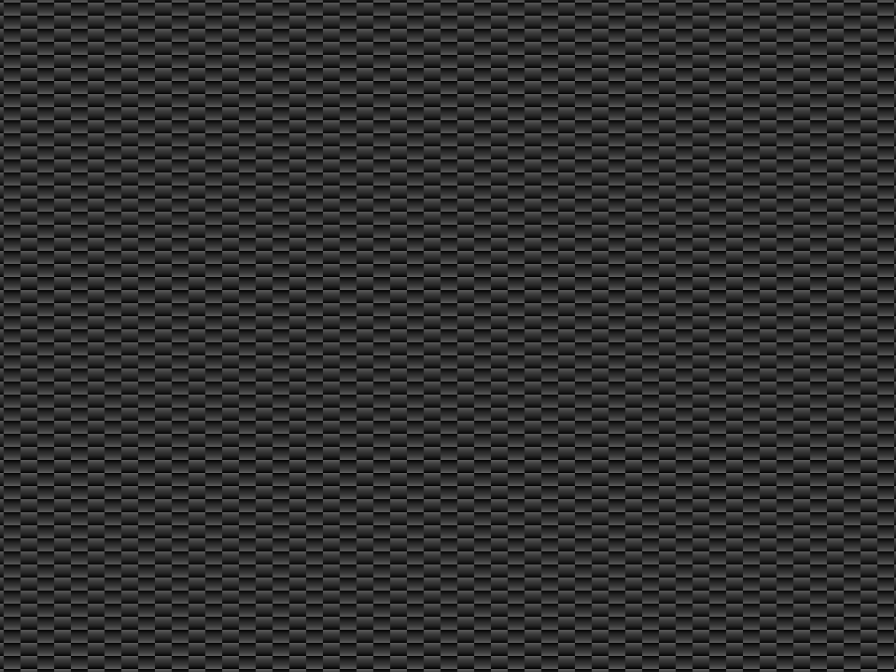
This texture is drawn by a WebGL 1 fragment shader. Its source:

```glsl
precision highp float;
// Carbon-fibre weave: narrow columns of flat strands, one strand per cell.
// Each strand is shaded from black to grey; the shading runs downwards in
// even columns and upwards in odd ones, so black meets grey on every seam.

uniform vec2 u_resolution;

// Layout, in strands counted from the top left
const vec2 STRANDS = vec2(53.3333, 51.4286);  // strands across and down
const vec2 OFFSET = vec2(0.2222, 0.2);        // first strand edge, in strands

// Shading: grey = middle + linear * s + cubic * s^3, with s from -1 to 1
const float GREY_MIDDLE = 0.187;
const float GREY_LINEAR = 0.13;
const float GREY_CUBIC = 0.07;

// Grey along one strand, t = 0 at its top and 1 at its bottom
float strandGrey(float t, float direction) {
  float s = (2.0 * t - 1.0) * direction;
  return GREY_MIDDLE + s * (GREY_LINEAR + GREY_CUBIC * s * s);
}

// Grey of a whole column at height y, smoothed where two strands meet
float columnGrey(float column, float y, float pixel) {
  float direction = 1.0 - 2.0 * mod(column, 2.0);
  float fromSeam = y - floor(y + 0.5);
  float below = clamp(fromSeam / pixel + 0.5, 0.0, 1.0);
  float upper = strandGrey(1.0 + min(fromSeam, 0.0), direction);
  float lower = strandGrey(max(fromSeam, 0.0), direction);
  return mix(upper, lower, below);
}

void main() {
  vec2 uv = gl_FragCoord.xy / u_resolution;
  vec2 place = vec2(uv.x, 1.0 - uv.y) * STRANDS - OFFSET;
  vec2 pixel = STRANDS / u_resolution;        // one pixel, in strands

  // Blend the two columns beside the nearest vertical edge
  float edge = floor(place.x + 0.5);
  float rightSide = clamp((place.x - edge) / pixel.x + 0.5, 0.0, 1.0);
  float grey = mix(columnGrey(edge - 1.0, place.y, pixel.y),
                   columnGrey(edge, place.y, pixel.y), rightSide);

  gl_FragColor = vec4(vec3(max(grey, 0.0)), 1.0);
}
```
